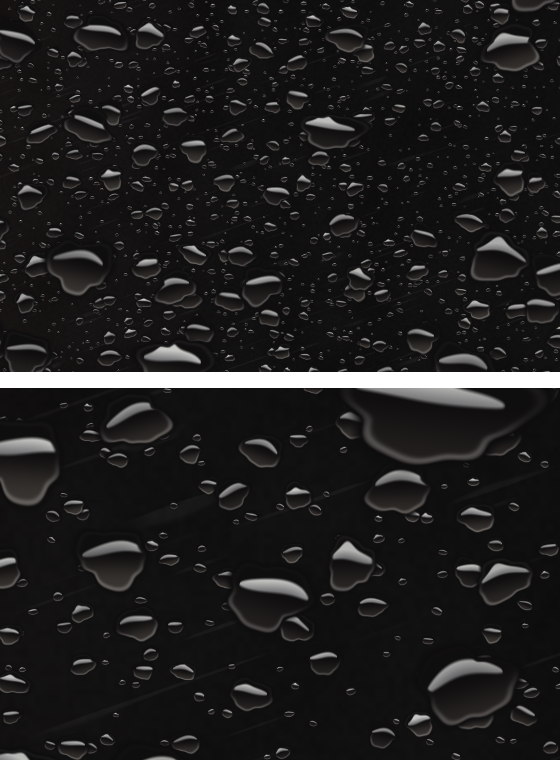
Top, the full canvas; bottom, a detail of the centre.
Give the GLSL for this texture, as a Shadertoy shader.

```glsl
// Water drops on a black lacquered sheet, each reflecting one bright window band.
// Four jittered grids, from fine beads to broad puddles, are laid over each other;
// every drop is a wobbly tilted ellipse with a curved highlight and a lit lower rim.

#define BEAD_CELL   0.026
#define SMALL_CELL  0.052
#define MEDIUM_CELL 0.108
#define LARGE_CELL  0.205
#define TILT        0.75
#define BAND_HEIGHT 0.36
#define BAND_WIDTH  0.17
#define SHEET_COLOR vec3(0.064, 0.060, 0.063)
#define WATER_DARK  vec3(0.058, 0.053, 0.053)
#define WATER_LIT   vec3(0.205, 0.190, 0.180)
#define GLINT_DIM   vec3(0.43, 0.43, 0.44)
#define GLINT_LIT   vec3(0.76, 0.76, 0.75)

// Four random values per point, without sine
vec4 hash4(vec2 p) {
    vec4 q = fract(p.xyxy * vec4(0.1031, 0.1030, 0.0973, 0.1099));
    q += dot(q, q.wzxy + 33.33);
    return fract((q.xxyz + q.yzzw) * q.zywx);
}

float valueNoise(vec2 p) {
    vec2 i = floor(p), f = fract(p);
    f = f * f * (3.0 - 2.0 * f);
    float low  = mix(hash4(i).x, hash4(i + vec2(1, 0)).x, f.x);
    float high = mix(hash4(i + vec2(0, 1)).x, hash4(i + vec2(1, 1)).x, f.x);
    return mix(low, high, f.y);
}

// 1 where d is negative, 0 where positive, with a soft edge
float cover(float d, float soft) {
    return 1.0 - smoothstep(-soft, soft, d);
}

// Paints one drop of the given radius over the colour below
vec3 paintDrop(vec3 below, vec2 offset, float radius, float wobble, vec4 rnd, vec4 look, float pixel) {
    float angle = (rnd.x - 0.55) * TILT;
    float c = cos(angle), s = sin(angle);
    vec2 q = mat2(c, -s, s, c) * offset / (radius * vec2(1.0, mix(0.62, 0.98, rnd.y)));
    float soft = pixel / radius + 0.015;

    // Irregular outline
    float a = atan(q.y, q.x + 1e-5);
    float outline = 1.0 + wobble * (0.5 * sin(2.0 * a + 6.3 * look.x)
                  + 0.6 * sin(3.0 * a + 6.3 * look.y)
                  + 0.3 * sin(5.0 * a + 6.3 * look.z)
                  + 0.15 * sin(9.0 * a + 6.3 * look.w));
    float edge = length(q) / outline - 1.0;

    // Dry dark margin, then the body that glows toward its foot
    vec3 color = mix(below, SHEET_COLOR * 0.85, cover(edge - 0.1, 0.08 + soft));
    float glow = smoothstep(0.25, -0.95, q.y) * mix(0.45, 1.1, look.y);
    vec3 water = mix(WATER_DARK, WATER_LIT, glow);

    // Thin rim, bright below and faint above
    float rim = exp(-pow((edge + 0.07) / (0.045 + soft * 0.5), 2.0));
    water += rim * (0.15 * smoothstep(0.1, -0.7, q.y) + 0.045 * look.z);

    // Curved window band with an occasional peak
    float x = q.x - (look.x - 0.5) * 0.25;
    float middle = BAND_HEIGHT + 0.10 * sin(2.6 * x + 6.3 * look.w) - 0.28 * x * x;
    float thick = BAND_WIDTH * mix(0.75, 1.4, rnd.z) * sqrt(max(1.0 - 1.35 * x * x, 0.0));
    float peak = 0.38 * smoothstep(0.55, 1.0, look.z) * exp(-12.0 * pow(x + 0.2, 2.0));
    float top = q.y - middle - thick - peak;
    float bottom = middle - thick - q.y;
    float band = cover(max(top, bottom), soft + 0.025) * cover(edge + 0.13, soft + 0.02)
               * smoothstep(0.0, 0.06, thick);
    float shine = clamp(0.5 + 0.6 * x * (look.y - 0.3) + 0.9 * (q.y - middle) / BAND_WIDTH * 0.5, 0.0, 1.0);
    vec3 glint = mix(GLINT_DIM, GLINT_LIT, shine) * mix(0.82, 1.04, look.w);
    water = mix(water, glint, band);

    return mix(color, water, cover(edge, soft));
}

// One grid of scattered drops; sizes run from smallest to largest
vec3 paintLayer(vec3 color, vec2 p, float cell, float share, vec2 sizes, float wobble, float seed, float pixel) {
    vec2 home = floor(p / cell);
    for (int j = -1; j <= 1; j++)
    for (int i = -1; i <= 1; i++) {
        vec2 id = home + vec2(i, j);
        vec4 place = hash4(id + seed);
        if (place.z > share) continue;
        vec4 rnd = hash4(id + seed + 71.7);
        vec4 look = hash4(id + seed + 153.3);
        vec2 center = (id + 0.5 + (place.xy - 0.5) * 0.72) * cell;
        float radius = mix(sizes.x, sizes.y, place.w * mix(place.w, 1.0, 0.4));
        color = paintDrop(color, p - center, radius, wobble, rnd, look, pixel);
    }
    return color;
}

void mainImage(out vec4 fragColor, in vec2 fragCoord) {
    vec2 p = fragCoord / iResolution.y;
    float pixel = 1.0 / iResolution.y;

    // Sheet: warmer at the left, with cloudy tone and faint scratches
    float left = 1.0 - smoothstep(0.0, 0.7, p.x);
    vec3 color = SHEET_COLOR + left * vec3(0.020, 0.013, 0.008);
    color += 0.016 * (valueNoise(p * 9.0) - 0.5) + 0.012 * (valueNoise(p * 170.0) - 0.5);
    vec2 along = vec2(p.x + 0.35 * p.y, p.y - 0.35 * p.x);
    float scratch = valueNoise(along * vec2(7.0, 130.0) + 40.0);
    color += 0.035 * smoothstep(0.84, 0.97, scratch);

    // Drops, fine to broad
    p += 7.0;
    color = paintLayer(color, p, BEAD_CELL, 0.46, vec2(0.0030, 0.0075), 0.05, 11.0, pixel);
    color = paintLayer(color, p, SMALL_CELL, 0.60, vec2(0.0085, 0.0195), 0.14, 37.0, pixel);
    color = paintLayer(color, p, MEDIUM_CELL, 0.56, vec2(0.021, 0.046), 0.19, 59.0, pixel);
    color = paintLayer(color, p, LARGE_CELL, 0.45, vec2(0.052, 0.092), 0.21, 83.0, pixel);

    fragColor = vec4(color, 1.0);
}
```
